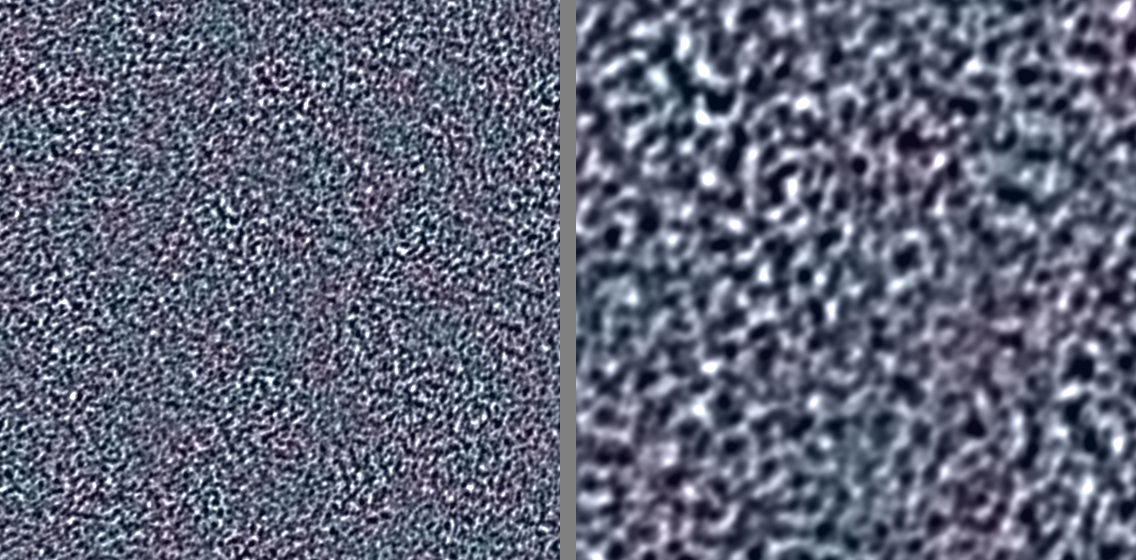
Left: the whole. Right: its middle third, enlarged.
Give the GLSL for this texture, as a WebGL 1 fragment shader.

```glsl
precision highp float;

// Dense blue-grey grain of short, soft-edged flecks, light on dark.
// Two stretched gradient noise fields in different directions are blended
// by a slow mask, sharpened by a finer field, and mapped to a tone curve.

#define GRAIN_CELLS 86.0      // grain cells across the canvas
#define GRAIN_STRETCH 1.2     // elongation of the flecks
#define LEFT_ANGLE 0.50       // fleck direction on the left, radians
#define RIGHT_ANGLE 1.25      // fleck direction on the right, radians
#define FINE_SCALE 1.6        // frequency of the finer field
#define FINE_AMOUNT 0.28      // weight of the finer field
#define MID_TONE 0.365        // tone at the middle of the grain
#define TONE_SPREAD 0.20      // contrast of the grain
#define TONE_SKEW 0.02        // lift of the brightest flecks
#define PATCH_CONTRAST 0.10   // slow variation of contrast
#define PATCH_TINT 0.012      // slow variation of hue

uniform vec2 u_resolution;

const float TAU = 6.2831853;
const vec3 BLUE_CAST = vec3(-0.012, 0.008, 0.083);

float hash(vec2 cell) {
  vec3 q = fract(vec3(cell.xyx) * vec3(0.1031, 0.1030, 0.0973));
  q += dot(q, q.yzx + 33.33);
  return fract((q.x + q.y) * q.z);
}

float cornerSlope(vec2 cell, vec2 offset) {
  float angle = TAU * hash(cell);
  return dot(vec2(cos(angle), sin(angle)), offset);
}

// Gradient noise, scaled to a standard deviation of about one.
float gradientNoise(vec2 p) {
  vec2 cell = floor(p);
  vec2 f = p - cell;
  vec2 w = f * f * f * (f * (f * 6.0 - 15.0) + 10.0);
  vec2 e = vec2(1.0, 0.0);
  float low = mix(cornerSlope(cell, f),
                  cornerSlope(cell + e.xy, f - e.xy), w.x);
  float high = mix(cornerSlope(cell + e.yx, f - e.yx),
                   cornerSlope(cell + e.xx, f - e.xx), w.x);
  return mix(low, high, w.y) / 0.216;
}

// Turns the plane so that x runs along the flecks, then stretches them.
vec2 alongFlecks(vec2 p, float angle, float stretch) {
  vec2 dir = vec2(cos(angle), sin(angle));
  return vec2(dot(p, dir) / stretch, dot(p, vec2(-dir.y, dir.x)) * stretch);
}

float grain(vec2 uv) {
  vec2 p = uv * GRAIN_CELLS;
  float leftField = gradientNoise(alongFlecks(p, LEFT_ANGLE, GRAIN_STRETCH) + 217.3);
  float rightField = gradientNoise(alongFlecks(p, RIGHT_ANGLE, GRAIN_STRETCH) + 431.7);
  float fineField = gradientNoise(alongFlecks(p * FINE_SCALE, 0.9, 1.0) + 673.1);

  // Weights on a circle keep the contrast equal through the blend.
  float side = smoothstep(0.0, 1.0, uv.x + 0.12 * gradientNoise(uv * 4.0 + 51.4));
  float blend = mix(0.45, 1.1, side);
  float coarse = cos(blend) * leftField + sin(blend) * rightField;
  return (coarse + FINE_AMOUNT * fineField) / sqrt(1.0 + FINE_AMOUNT * FINE_AMOUNT);
}

void main() {
  vec2 uv = gl_FragCoord.xy / min(u_resolution.x, u_resolution.y);

  // Grain with slow patches of weaker and stronger contrast
  float value = grain(uv) * (1.0 + PATCH_CONTRAST * gradientNoise(uv * 7.0 + 83.6));
  value = clamp(value, -2.4, 2.9);
  float tone = MID_TONE + TONE_SPREAD * value + TONE_SKEW * value * value;
  tone = max(tone, 0.03);

  // Cool cast, drifting slightly between violet and teal
  float tint = PATCH_TINT * gradientNoise(uv * 11.0 + 129.2);
  vec3 color = vec3(tone) + BLUE_CAST + tint * vec3(-1.0, 0.6, 0.2);
  gl_FragColor = vec4(clamp(color, 0.0, 1.0), 1.0);
}
```
